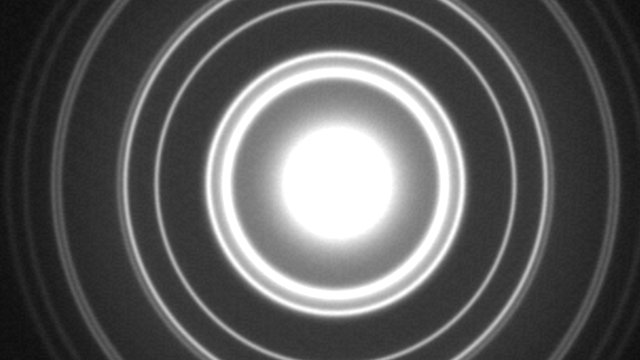
Give the GLSL for this background, as a Shadertoy shader.

```glsl
// Concentric diffraction rings around an overexposed core, in greyscale.
// A radial profile sums a Gaussian core, a stepped backdrop and a loop of
// Gaussian rings; soft value noise adds film grain. Unit: canvas height.

const vec2 CENTER = vec2(0.043, -0.0104);      // from the canvas middle
const float STRETCH_Y = 1.02;                  // rings are slightly tall
const vec2 CORE_OFFSET = vec2(0.006, 0.002);
const float CORE_WIDTH = 0.132;
const float CORE_GAIN = 2.13;
const float DISC_LEVEL = 0.20;                 // extra light inside the inner rings
const vec2 DISC_EDGE = vec2(0.345, 0.388);
const float MID_LEVEL = 0.215;
const float FAR_LEVEL = 0.07;
const vec2 FAR_FADE = vec2(0.55, 1.0);
const float GRAIN_CELLS = 170.0;               // cells per canvas height
const float GRAIN_AMOUNT = 0.035;

// Each ring: radius, width, brightness
const int RING_COUNT = 10;
const vec3 RINGS[RING_COUNT] = vec3[RING_COUNT](
    vec3(0.302, 0.0170, 0.62),
    vec3(0.330, 0.0250, 0.17),
    vec3(0.353, 0.0095, 0.45),
    vec3(0.497, 0.0075, 0.43),
    vec3(0.584, 0.0080, 0.48),
    vec3(0.602, 0.0080, 0.17),
    vec3(0.767, 0.0090, 0.17),
    vec3(0.784, 0.0080, 0.18),
    vec3(0.861, 0.0110, 0.06),
    vec3(0.910, 0.0120, 0.05)
);

float hash(vec2 p) {
    return fract(sin(dot(p, vec2(127.1, 311.7))) * 43758.5453);
}

float valueNoise(vec2 p) {
    vec2 cell = floor(p);
    vec2 f = fract(p);
    f = f * f * (3.0 - 2.0 * f);
    float low = mix(hash(cell), hash(cell + vec2(1.0, 0.0)), f.x);
    float high = mix(hash(cell + vec2(0.0, 1.0)), hash(cell + vec2(1.0)), f.x);
    return mix(low, high, f.y);
}

float gaussian(float x, float width) {
    return exp(-x * x / (width * width));
}

float backdrop(float r) {
    float level = mix(MID_LEVEL, FAR_LEVEL, smoothstep(FAR_FADE.x, FAR_FADE.y, r));
    return level + DISC_LEVEL * (1.0 - smoothstep(DISC_EDGE.x, DISC_EDGE.y, r));
}

float ringLight(float r) {
    float light = 0.0;
    for (int i = 0; i < RING_COUNT; i++) {
        vec3 ring = RINGS[i];
        float d = r - ring.x;
        // Sharp line plus a faint wide halo
        light += ring.z * (gaussian(d, ring.y) + 0.08 * gaussian(d, 3.0 * ring.y));
    }
    return light;
}

void mainImage(out vec4 fragColor, in vec2 fragCoord) {
    vec2 p = (fragCoord - 0.5 * iResolution.xy) / iResolution.y - CENTER;
    p.y /= STRETCH_Y;
    float r = length(p);

    // Radial light
    float light = backdrop(r) + ringLight(r);
    light += CORE_GAIN * gaussian(length(p - CORE_OFFSET), CORE_WIDTH);

    // Grain
    light += GRAIN_AMOUNT * (valueNoise(p * GRAIN_CELLS + 500.0) - 0.5);

    fragColor = vec4(vec3(clamp(light, 0.0, 1.0)), 1.0);
}
```
